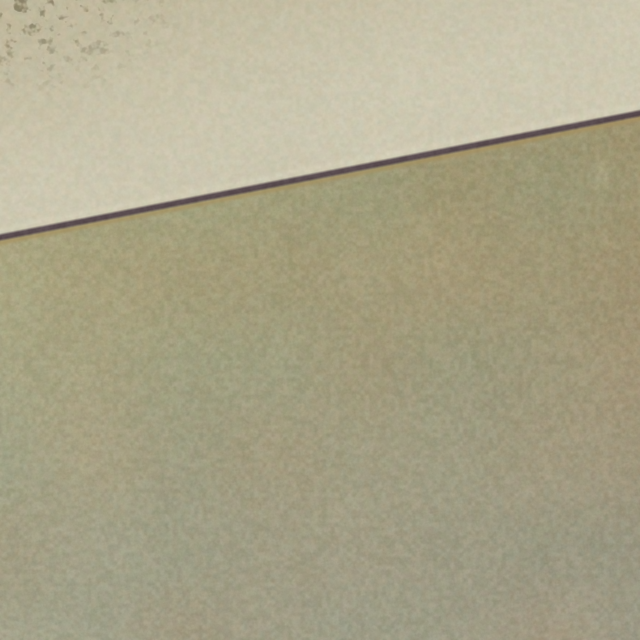
Give the GLSL for this texture, as a Shadertoy shader.

```glsl
// Seam: height at the left edge, slope, and thickness
const float SEAM_HEIGHT = 0.629;
const float SEAM_SLOPE = 0.194;
const float SEAM_HALF_WIDTH = 0.0046;
const float SEAM_SOFTNESS = 0.0028;
const vec3 SEAM_COLOR = vec3(0.33, 0.275, 0.295);
const vec3 FRINGE_COLOR = vec3(0.65, 0.56, 0.36);

// Lower panel corner colours
const vec3 PANEL_TOP_LEFT = vec3(0.655, 0.640, 0.500);
const vec3 PANEL_TOP_RIGHT = vec3(0.610, 0.580, 0.445);
const vec3 PANEL_LOW_LEFT = vec3(0.635, 0.625, 0.530);
const vec3 PANEL_LOW_RIGHT = vec3(0.620, 0.590, 0.505);

// Upper panel colours
const vec3 UPPER_FAR = vec3(0.745, 0.715, 0.605);
const vec3 UPPER_NEAR = vec3(0.800, 0.780, 0.690);

// Grain and stains
const float GRAIN_SCALE = 150.0;
const float PANEL_GRAIN = 0.085;
const float UPPER_GRAIN = 0.050;
const float PIT_DEPTH = 0.20;
const float STAIN_SCALE = 7.0;
const float STAIN_AMOUNT = 0.030;
const vec2 SMUDGE_CENTER = vec2(0.944, 0.727);

float hash(vec2 p) {
    vec3 q = fract(vec3(p.xyx) * 0.1031);
    q += dot(q, q.yzx + 33.33);
    return fract((q.x + q.y) * q.z);
}

// Value noise centred on zero
float noise(vec2 p) {
    vec2 cell = floor(p);
    vec2 f = fract(p);
    f = f * f * (3.0 - 2.0 * f);
    float low = mix(hash(cell), hash(cell + vec2(1, 0)), f.x);
    float high = mix(hash(cell + vec2(0, 1)), hash(cell + vec2(1, 1)), f.x);
    return mix(low, high, f.y) - 0.5;
}

float fbm(vec2 p) {
    float sum = 0.0;
    float weight = 0.6;
    for (int i = 0; i < 3; i++) {
        sum += weight * noise(p);
        p = mat2(0.8, 0.6, -0.6, 0.8) * p * 1.9 + 17.3;
        weight *= 0.55;
    }
    return sum;
}

vec3 lowerPanel(vec2 uv, float grain) {
    float rise = smoothstep(0.0, 1.0, uv.y / (SEAM_HEIGHT + SEAM_SLOPE * uv.x));
    vec3 color = mix(mix(PANEL_LOW_LEFT, PANEL_LOW_RIGHT, uv.x),
                     mix(PANEL_TOP_LEFT, PANEL_TOP_RIGHT, uv.x), rise);

    // Broad stains with a faint shift between green and violet
    color += STAIN_AMOUNT * fbm(uv * STAIN_SCALE + 4.0);
    color += STAIN_AMOUNT * vec3(-1.0, 0.3, 0.6) * noise(uv * STAIN_SCALE + 31.0);

    // Pale smudge beside the right edge
    vec2 offset = (uv - SMUDGE_CENTER) / vec2(0.014, 0.022);
    color += 0.055 * exp(-dot(offset, offset)) * (1.0 + noise(uv * 90.0));
    return color + PANEL_GRAIN * grain;
}

vec3 upperPanel(vec2 uv, float seamDistance, float grain) {
    float brightness = smoothstep(0.40, 0.0, seamDistance - 0.12 * uv.x);
    vec3 color = mix(UPPER_FAR, UPPER_NEAR, brightness);
    color += 0.5 * STAIN_AMOUNT * fbm(uv * STAIN_SCALE + 9.0);

    // Dark pits gather in the upper left corner
    float corner = smoothstep(0.32, 0.02, length((uv - vec2(0.03, 1.0)) * vec2(1.0, 1.7)));
    float pits = smoothstep(0.08, 0.36, fbm(uv * 75.0 + 50.0));
    color -= PIT_DEPTH * corner * pits;
    return color + UPPER_GRAIN * grain;
}

void mainImage(out vec4 fragColor, in vec2 fragCoord) {
    vec2 uv = fragCoord / iResolution.xy;
    float pixel = 1.0 / min(iResolution.x, iResolution.y);
    float seamDistance = (uv.y - SEAM_HEIGHT - SEAM_SLOPE * uv.x)
                       / length(vec2(1.0, SEAM_SLOPE));
    float grain = fbm(uv * GRAIN_SCALE);

    // Two panels meeting along the seam
    float side = smoothstep(-pixel, pixel, seamDistance);
    vec3 color = mix(lowerPanel(uv, grain), upperPanel(uv, seamDistance, grain), side);

    // Faint coloured speckle
    vec2 speckle = vec2(noise(uv * 110.0 + 70.0), noise(uv * 110.0 + 140.0));
    color += 0.022 * vec3(speckle.x, -0.3 * speckle.x, speckle.y);

    // Warm fringe below the seam and a pale edge above it
    float fringe = exp(-pow((seamDistance + 0.0085) / 0.0045, 2.0));
    color = mix(color, FRINGE_COLOR, 0.6 * fringe);
    color += 0.02 * exp(-pow((seamDistance - 0.012) / 0.005, 2.0));

    // Dark seam
    float softness = max(SEAM_SOFTNESS, pixel);
    float seam = 1.0 - smoothstep(SEAM_HALF_WIDTH - softness,
                                  SEAM_HALF_WIDTH + softness, abs(seamDistance));
    color = mix(color, SEAM_COLOR + 0.06 * grain, 0.95 * seam);

    fragColor = vec4(clamp(color, 0.0, 1.0), 1.0);
}
```
